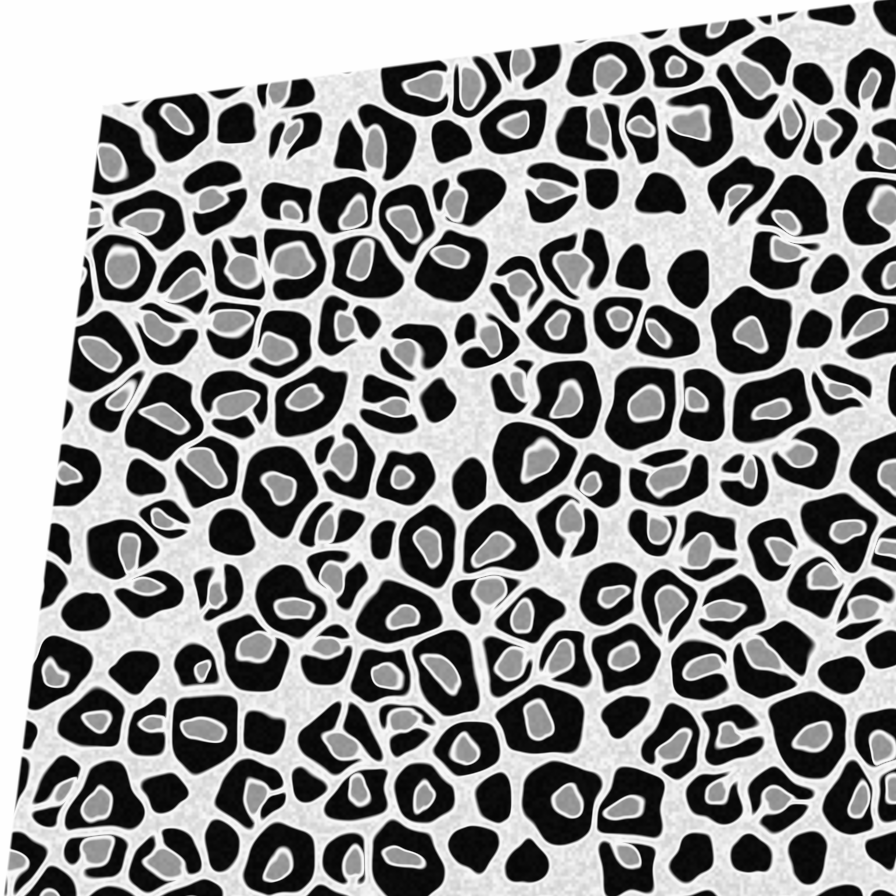
Reproduce this pattern procedurally as a three.js fragment shader.

```glsl
#define GRID 13.6
#define JITTER 0.62
#define GAP 0.066
#define RIM 0.058
#define EDGE 0.026
#define GRAIN 250.0
#define INK vec3(0.04)
#define CORE_GREY vec3(0.585)
#define CLOTH vec3(0.9)
#define HALO vec3(0.98)
#define PAPER vec3(0.995)

varying vec2 vUv;

float hash(vec2 p) {
  vec3 q = fract(vec3(p.xyx) * 0.1031);
  q += dot(q, q.yzx + 33.33);
  return fract((q.x + q.y) * q.z);
}

float noise(vec2 p) {
  vec2 i = floor(p), f = fract(p);
  f = f * f * (3.0 - 2.0 * f);
  return mix(mix(hash(i), hash(i + vec2(1.0, 0.0)), f.x),
             mix(hash(i + vec2(0.0, 1.0)), hash(i + 1.0), f.x), f.y);
}

float smoothMax(float a, float b, float k) {
  float h = max(k - abs(a - b), 0.0) / k;
  return max(a, b) + h * h * k * 0.25;
}

float cover(float d) { return 1.0 - smoothstep(-EDGE, EDGE, d); }

vec2 turn(vec2 p, float a) {
  float c = cos(a), s = sin(a);
  return vec2(c * p.x + s * p.y, c * p.y - s * p.x);
}

// Spot centre and radius for one cell of a staggered grid
vec3 spotAt(vec2 cell) {
  vec2 j = vec2(hash(cell + 3.7), hash(cell + 61.3)) - 0.5;
  float pick = hash(cell + 17.9);
  float radius = pick < 0.2 ? mix(0.24, 0.32, pick * 5.0) : mix(0.38, 0.66, pick * 1.25 - 0.25);
  return vec3(cell + 0.5 + JITTER * j + vec2(0.5 * mod(cell.y, 2.0) - 0.25, 0.0), radius);
}

// Stretched disc with a wavy outline
float blob(vec2 p, float radius, float stretch, float seed) {
  vec2 q = p * vec2(1.0 / stretch, stretch);
  float a = atan(q.y, q.x);
  float wave = 0.09 * sin(2.0 * a + seed * 6.3) + 0.09 * sin(3.0 * a + seed * 23.0)
             + 0.04 * sin(5.0 * a + seed * 41.0);
  return length(q) - radius * (1.0 + wave);
}

// Channel running from the origin along +x
float channel(vec2 p, float halfWidth) {
  return length(vec2(min(p.x, 0.0), p.y)) - halfWidth;
}

void main() {
  vec2 p = vUv * GRID + 40.0;
  p += 0.2 * (vec2(noise(p * 2.4), noise(p * 2.4 + 19.0)) - 0.5);
  vec2 base = floor(p);

  // Owning spot: the smallest power distance
  float best = 100.0;
  vec2 owner = base;
  for (int y = -2; y <= 2; y++)
    for (int x = -2; x <= 2; x++) {
      vec2 cell = base + vec2(float(x), float(y));
      vec3 s = spotAt(cell);
      float d = dot(p - s.xy, p - s.xy) - s.z * s.z;
      if (d < best) { best = d; owner = cell; }
    }

  // Distance to the borders shared with neighbours, with rounded corners
  vec3 spot = spotAt(owner);
  float wall = -10.0;
  for (int y = -2; y <= 2; y++)
    for (int x = -2; x <= 2; x++) {
      vec3 s = spotAt(base + vec2(float(x), float(y)));
      float apart = length(s.xy - spot.xy);
      float d = dot(p - s.xy, p - s.xy) - s.z * s.z;
      if (apart > 0.001) wall = smoothMax(wall, (best - d) / (2.0 * apart), 0.14);
    }

  // Rosette outline, mostly leaning up to the right
  float kind = hash(owner + 5.1), seed = hash(owner + 29.4);
  float lean = 0.65 + 2.0 * (hash(owner + 11.8) - 0.5);
  vec2 q = turn(p - spot.xy, lean);
  float ink = blob(q, spot.z * 1.06 + 0.07, 1.12, seed);
  ink = smoothMax(ink, GAP + wall, 0.16);

  // Grey core, with openings through the ring of smaller rosettes
  float core = 10.0;
  if (spot.z > 0.325) {
    float open = (kind > 0.28 && spot.z < 0.59) ? 1.0 : 0.0;
    float facing = 6.283 * hash(owner + 47.2);
    vec2 c = turn(q, facing);
    c.x -= 0.05 * open;
    core = blob(c, spot.z * mix(0.31, 0.38, open), 1.22, seed + 0.37);
    core = smoothMax(core, GAP + 0.05 + wall, 0.06);
    ink = max(ink, RIM - core);
    if (open > 0.5) {
      float width = mix(0.06, 0.12, seed);
      ink = smoothMax(ink, -channel(c, width), 0.09);
      if (kind > 0.62)
        ink = smoothMax(ink, -channel(turn(c, 1.7 + 2.2 * seed), 0.06), 0.09);
    }
  }

  // Woven cloth, pale halos, ink and cores
  float grain = noise(vUv * GRAIN) - 0.5;
  float weave = noise(vUv * GRAIN * 0.5 + 7.0) - 0.5;
  vec3 color = CLOTH + 0.13 * grain + 0.05 * weave + 0.02 * (vUv.y - 0.5);
  color = mix(color, HALO, 0.85 * (1.0 - smoothstep(0.03, 0.075, min(ink, core))));
  color = mix(color, INK + 0.04 * grain, cover(ink));
  color = mix(color, CORE_GREY + 0.06 * grain, cover(core));

  // Slanted cloth outline on blank paper
  float inside = min(vUv.x - 0.005 - 0.125 * vUv.y, 0.866 + 0.136 * vUv.x - vUv.y);
  color = mix(color, PAPER, cover(inside * GRID));
  gl_FragColor = vec4(min(color, 1.0), 1.0);
}
```
